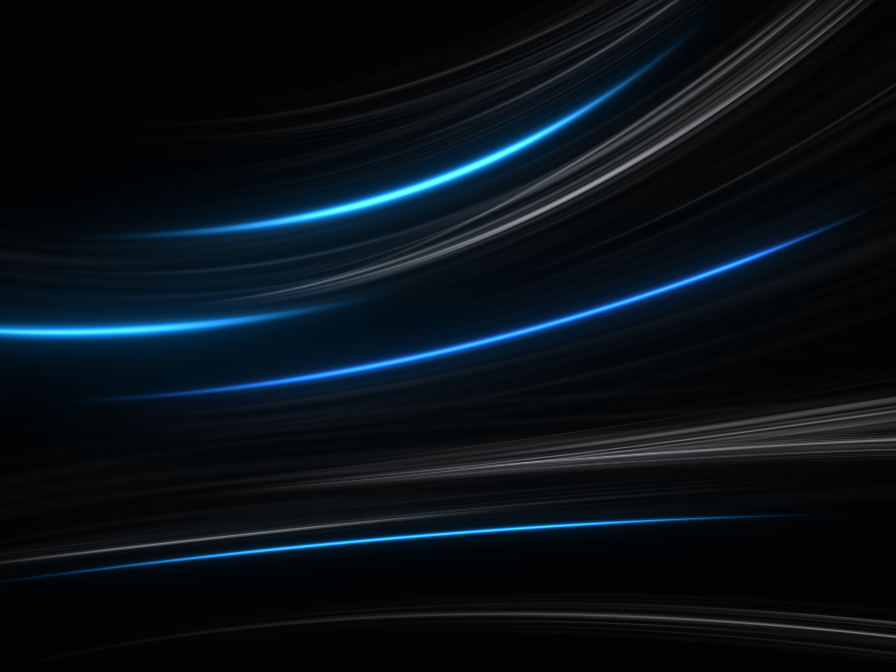
Give the GLSL for this background, as a Shadertoy shader.

```glsl
// Curved blue light trails and fine silver streaks sweeping across black.
#define BACKDROP vec3(0.004, 0.006, 0.009)
#define NAVY vec3(0.004, 0.125, 0.215)
#define AZURE vec3(0.015, 0.47, 0.86)
#define COBALT vec3(0.03, 0.34, 0.86)
#define ICE vec3(0.62, 0.90, 1.0)
#define SILVER vec3(0.62, 0.62, 0.63)
#define GLOW_REACH 0.048
#define STREAK_COUNT 13.0

float hash(vec2 p) {
    p = fract(p * vec2(0.1031, 0.1137));
    p += dot(p, p.yx + 33.33);
    return fract((p.x + p.y) * p.x * 37.7);
}

float noise(vec2 p) {
    vec2 i = floor(p), f = fract(p);
    f = f * f * (3.0 - 2.0 * f);
    return mix(mix(hash(i), hash(i + vec2(1, 0)), f.x),
               mix(hash(i + vec2(0, 1)), hash(i + vec2(1, 1)), f.x), f.y);
}

// Cubic through heights h at x = 0, 1/3, 2/3 and 1.
float curveHeight(vec4 h, float x) {
    float t = 3.0 * x;
    vec3 d = h.yzw - h.xyz;
    float bend = d.y - d.x, twist = d.z - 2.0 * d.y + d.x;
    return h.x + t * d.x + t * (t - 1.0) * 0.5 * bend
         + t * (t - 1.0) * (t - 2.0) / 6.0 * twist;
}

// Signed distance to the curve, in canvas heights.
float curveDistance(vec2 p, vec4 h) {
    float y = curveHeight(h, p.x);
    float slope = (curveHeight(h, p.x + 0.01) - y) * 100.0;
    slope *= iResolution.y / iResolution.x;
    return (p.y - y) / sqrt(1.0 + slope * slope);
}

// Fades in over span.xy and out over span.zw.
float fade(float x, vec4 span) {
    return smoothstep(span.x, span.y, x) * (1.0 - smoothstep(span.z, span.w, x));
}

// Glowing trail with a pale core, fine side strands and a soft halo.
vec3 trail(vec2 p, vec4 h, vec4 span, float width, vec3 tint, float heat, float glow) {
    float d = curveDistance(p, h), e = fade(p.x, span);
    float w = width * (0.35 + 0.65 * e);
    float strands = 0.65 + 0.7 * noise(vec2(d / w * 2.2 + 40.0, p.x * 4.0));
    float body = exp(-d * d / (w * w)) * e * strands;
    float core = exp(-d * d / (w * w * 0.2)) * e * e;
    float halo = exp(-abs(d) / (w * 2.4)) * e;
    float wide = exp(-abs(d) / GLOW_REACH) * sqrt(e);
    return tint * (body * 0.75 + halo * 0.27) + ICE * core * heat + NAVY * wide * glow;
}

// Bundle of fine streaks; its half width grows from width.x to width.y.
float streaks(vec2 p, vec4 h, vec2 width, vec4 span, float seed) {
    float w = mix(width.x, width.y, p.x);
    float u = curveDistance(p, h) / w;
    float cell = STREAK_COUNT / (w * iResolution.y);
    float fine = noise(vec2(u * STREAK_COUNT + seed + 60.0, p.x * 3.0));
    float broad = noise(vec2(u * 4.0 + seed + 90.0, p.x * 2.0));
    fine = mix(fine * fine, 0.33, smoothstep(0.6, 2.0, cell));
    return exp(-u * u * 1.7) * fade(p.x, span) * (fine * 0.9 + 0.1) * (0.25 + 1.2 * broad);
}

// Single thin silver line.
float hairline(vec2 p, vec4 h, vec4 span) {
    float d = curveDistance(p, h);
    float w = max(0.0022, 0.7 / iResolution.y);
    return exp(-d * d / (w * w)) * fade(p.x, span);
}

void mainImage(out vec4 fragColor, in vec2 fragCoord) {
    vec2 p = fragCoord / iResolution.xy;
    vec3 color = BACKDROP;

    // Broad navy haze on the left
    vec2 haze = (p - vec2(0.27, 0.535)) / vec2(0.34, 0.13);
    color += NAVY * 0.32 * exp(-dot(haze, haze));

    // Silver bundles, upper sweep
    float s = 0.0;
    s += 0.34 * streaks(p, vec4(0.825, 0.815, 0.968, 1.29), vec2(0.03, 0.06), vec4(0.05, 0.65, 0.8, 1.0), 3.0);
    s += 0.22 * streaks(p, vec4(0.71, 0.74, 0.92, 1.31), vec2(0.03, 0.05), vec4(0.1, 0.6, 0.8, 1.0), 11.0);
    s += 1.05 * streaks(p, vec4(0.552, 0.571, 0.742, 1.069), vec2(0.012, 0.048), vec4(0.2, 0.72, 0.84, 1.08), 23.0);
    s += 0.16 * streaks(p, vec4(0.60, 0.61, 0.77, 1.10), vec2(0.07, 0.10), vec4(-0.4, 0.1, 0.7, 1.2), 31.0);
    s += 0.15 * streaks(p, vec4(0.46, 0.49, 0.62, 0.84), vec2(0.02, 0.11), vec4(0.35, 0.9, 1.1, 1.3), 37.0);
    s += 0.17 * streaks(p, vec4(0.37, 0.40, 0.49, 0.64), vec2(0.04, 0.10), vec4(0.0, 0.5, 0.9, 1.3), 43.0);

    // Silver bundles, lower fan
    s += 0.80 * streaks(p, vec4(0.25, 0.284, 0.334, 0.395), vec2(0.012, 0.043), vec4(0.2, 0.68, 0.8, 1.4), 53.0);
    s += 0.80 * streaks(p, vec4(0.235, 0.280, 0.316, 0.338), vec2(0.008, 0.020), vec4(0.25, 0.75, 1.0, 1.5), 61.0);
    s += 0.16 * streaks(p, vec4(0.24, 0.30, 0.33, 0.36), vec2(0.10, 0.11), vec4(-0.3, 0.4, 0.9, 1.4), 67.0);
    s += 0.35 * streaks(p, vec4(0.168, 0.221, 0.262, 0.290), vec2(0.016, 0.025), vec4(-0.2, 0.2, 0.4, 1.1), 71.0);
    s += 0.50 * streaks(p, vec4(0.004, 0.074, 0.086, 0.055), vec2(0.012, 0.035), vec4(0.0, 0.9, 1.1, 1.4), 83.0);

    // Bright single lines
    s += 0.42 * hairline(p, vec4(0.540, 0.571, 0.778, 1.115), vec4(0.25, 0.72, 0.8, 0.95));
    s += 0.40 * hairline(p, vec4(0.552, 0.572, 0.748, 1.075), vec4(0.2, 0.36, 0.4, 0.7));
    s += 0.40 * hairline(p, vec4(0.714, 0.743, 0.920, 1.31), vec4(0.4, 0.68, 0.72, 0.8));
    s += 0.18 * hairline(p, vec4(0.833, 0.835, 0.990, 1.30), vec4(0.1, 0.55, 0.62, 0.72));
    s += 0.16 * hairline(p, vec4(0.46, 0.50, 0.635, 0.875), vec4(0.5, 0.85, 0.95, 1.2));
    s += 0.55 * hairline(p, vec4(0.163, 0.213, 0.253, 0.275), vec4(-0.1, 0.2, 0.28, 0.65));
    s += 0.50 * hairline(p, vec4(0.236, 0.281, 0.319, 0.346), vec4(0.3, 0.8, 1.0, 1.4));
    s += 0.32 * hairline(p, vec4(0.004, 0.074, 0.085, 0.052), vec4(-0.1, 0.75, 1.0, 1.4));
    color += SILVER * s;

    // Blue trails
    color += trail(p, vec4(0.648, 0.675, 0.849, 1.278), vec4(0.06, 0.43, 0.53, 0.82), 0.0100, AZURE, 0.75, 0.58);
    color += trail(p, vec4(0.507, 0.536, 0.656, 0.866), vec4(-0.3, 0.08, 0.14, 0.46), 0.0095, AZURE, 0.48, 0.50);
    color += trail(p, vec4(0.401, 0.436, 0.538, 0.705), vec4(0.04, 0.42, 0.80, 0.99), 0.0058, COBALT, 0.38, 0.42);
    color += trail(p, vec4(0.134, 0.186, 0.221, 0.236), vec4(-0.08, 0.34, 0.60, 0.96), 0.0034, AZURE, 0.45, 0.16);

    fragColor = vec4(clamp(color, 0.0, 1.0), 1.0);
}
```
